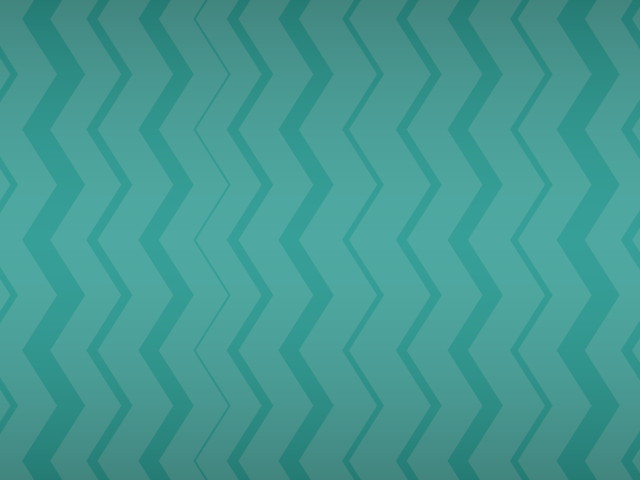
This pattern is drawn by a Shadertoy shader. Its source:

```glsl
#define ZIG_PERIOD 0.2301
#define ZIG_OFFSET 0.0399
#define ZIG_DEPTH 0.0729
#define GROUP_WIDTH 1.1137
#define FADE_POWER 1.8
#define GROUND_MID vec3(0.308, 0.660, 0.632)
#define GROUND_EDGE vec3(0.258, 0.520, 0.495)
#define STRIPE_MID vec3(0.212, 0.622, 0.592)
#define STRIPE_EDGE vec3(0.142, 0.482, 0.452)

const int STRIPES = 10;

// Left edge and width of each stripe in a group, in canvas heights
const vec2 stripes[STRIPES] = vec2[](
    vec2(0.0460, 0.0585), vec2(0.1797, 0.0234), vec2(0.2882, 0.0425),
    vec2(0.4028, 0.0049), vec2(0.4722, 0.0243), vec2(0.5799, 0.0425),
    vec2(0.7127, 0.0143), vec2(0.8247, 0.0226), vec2(0.9323, 0.0425),
    vec2(1.0625, 0.0160));

// Sideways shift of the chevrons: 0 at left corners, ZIG_DEPTH at right ones
float zigzag(float y) {
    float phase = fract((y - ZIG_OFFSET) / ZIG_PERIOD);
    return ZIG_DEPTH * (1.0 - abs(2.0 * phase - 1.0));
}

// Signed horizontal distance to the nearest stripe of the repeating group
float stripeDistance(float x) {
    float nearest = GROUP_WIDTH;
    for (int i = 0; i < STRIPES; i++) {
        float halfWidth = 0.5 * stripes[i].y;
        float offset = x - stripes[i].x - halfWidth;
        offset -= GROUP_WIDTH * round(offset / GROUP_WIDTH);
        nearest = min(nearest, abs(offset) - halfWidth);
    }
    return nearest;
}

void mainImage(out vec4 fragColor, in vec2 fragCoord) {
    vec2 p = fragCoord / iResolution.y;

    // Horizontal distance scaled to the normal of the slanted edge
    float slope = 2.0 * ZIG_DEPTH / ZIG_PERIOD;
    float dist = stripeDistance(p.x - zigzag(p.y)) * inversesqrt(1.0 + slope * slope);
    float stripe = clamp(0.5 - dist * iResolution.y, 0.0, 1.0);

    // Darkening toward the top and bottom
    float fade = pow(abs(2.0 * p.y - 1.0), FADE_POWER);
    vec3 ground = mix(GROUND_MID, GROUND_EDGE, fade);
    vec3 band = mix(STRIPE_MID, STRIPE_EDGE, fade);

    fragColor = vec4(mix(ground, band, stripe), 1.0);
}
```
